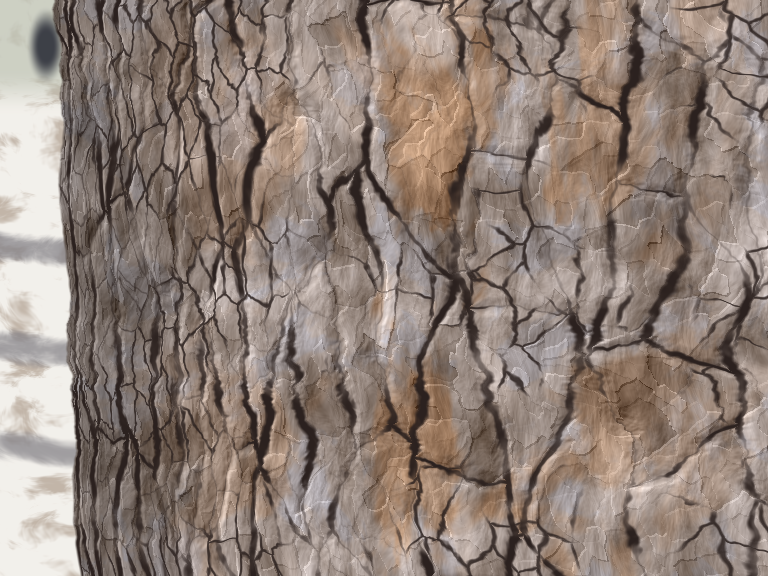
This texture is drawn by a Shadertoy shader. Its source:

```glsl
// Weathered tree bark with a strip of sunlit ground beside the trunk.
// Three sizes of cellular plates, bent by layered sines, give cracks and flakes;
// the plates narrow toward the trunk's left edge and are lit by a height difference.

vec2 hash2(vec2 p) {
    vec3 q = fract(p.xyx * vec3(.1031, .1030, .0973));
    q += dot(q, q.yzx + 33.33);
    return fract((q.xx + q.yz) * q.zy);
}

// Layered, turned and folded sines, roughly -0.8 to 0.8
float waves(vec2 p) {
    float sum = 0., amp = .5;
    for (int i = 0; i < 6; i++) {
        p = mat2(1.4, 1.1, -1.1, 1.4) * p + .7 * sin(p.yx) + 1.7;
        sum += amp * sin(p.x) * cos(p.y);
        amp *= .62;
    }
    return sum;
}

// Cellular plates: distance to the border, plate id, sideways part of the border normal
vec3 plates(vec2 p, vec2 scale) {
    p *= scale;
    vec2 cell = floor(p), home = vec2(0), toHome = vec2(0);
    float best = 9.;
    for (int j = -1; j <= 1; j++)
    for (int i = -1; i <= 1; i++) {
        vec2 g = cell + vec2(i, j), r = g + hash2(g) - p;
        if (dot(r, r) < best) { best = dot(r, r); home = g; toHome = r; }
    }
    vec2 border = vec2(9., 0.);
    for (int j = -2; j <= 2; j++)
    for (int i = -2; i <= 2; i++) {
        vec2 g = home + vec2(i, j), r = g + hash2(g) - p, gap = r - toHome;
        if (dot(gap, gap) < 1e-4) continue;
        vec2 n = normalize(gap);
        float d = dot(.5 * (toHome + r), n) / length(n * scale);
        if (d < border.x) border = vec2(d, abs(normalize(n * scale).x));
    }
    return vec3(border.x, hash2(home + 7.).x, border.y);
}

float trunkEdge(float y) {
    return .14 - .045 * y + .012 * waves(vec2(3., y * 9.));
}

// Height, crack darkness and surface tone of the bark
vec3 bark(vec2 p) {
    float inside = max(p.x - trunkEdge(p.y), 0.), left = exp(-3. * inside);
    vec2 q = vec2(1.6 * sqrt(inside + .03), p.y);
    q += .022 * vec2(waves(q * 9.), waves(q * 9. + 9.));
    vec3 plate = plates(q, vec2(9., 3.2));
    vec3 scale = plates(q + .3, vec2(17., 11.));
    vec3 flake = plates(q + .7, vec2(34., 22.));

    // Wide upright fissures, thin cross cracks
    float gape = smoothstep(-.35, .35, waves(p * 7. + 3.));
    float width = (.0015 + .0075 * plate.z * plate.z) * gape * (1. + left);
    float crack = 1. - smoothstep(.4 * width, width + .003, plate.x);
    crack *= mix(.25, 1., gape);
    float fine = clamp(smoothstep(0., .4, waves(p * 5. + 20.)) + .6 * left, 0., 1.);
    float fineWidth = .001 + .003 * scale.z * fine;
    crack = max(crack, .85 * fine * (1. - smoothstep(.3 * fineWidth, fineWidth + .002, scale.x)));
    crack = max(crack, .38 * gape * exp(-plate.x / .008));

    float grain = waves(p * vec2(42., 19.));
    float height = .5 * smoothstep(0., .02, plate.x) + .2 * scale.y + .22 * flake.y + .16 * grain;
    float tone = .5 + .5 * waves(p * vec2(9., 6.)) + .4 * (scale.y - .5)
               + .25 * (flake.y - .5) + .35 * grain;
    return vec3(height, crack, tone);
}

// Out-of-focus ground with shadow bands and a dim shape near the top
vec3 background(vec2 p) {
    float blotch = waves(p * vec2(14., 26.));
    vec3 col = mix(vec3(.95, .94, .92), vec3(.76, .71, .66), smoothstep(0., .7, blotch));
    float band = smoothstep(.45, 1., sin(p.y * 36. - .28 + 4. * p.x) + .3 * blotch);
    band *= smoothstep(.1, .2, p.y) * smoothstep(.72, .62, p.y);
    col = mix(col, vec3(.52, .51, .53), .75 * band);
    col = mix(col, vec3(.74, .76, .70), .7 * smoothstep(.8, .88, p.y));
    float shape = length((p - vec2(.08, .92)) * vec2(1., .5));
    return mix(col, vec3(.24, .25, .28), smoothstep(.035, .012, shape));
}

void mainImage(out vec4 fragColor, in vec2 fragCoord) {
    vec2 p = fragCoord / iResolution.y;
    float inside = p.x - trunkEdge(p.y);
    vec3 surface = bark(p);
    float light = surface.x - bark(p + vec2(-.0025, .003)).x;

    // Grey-brown wood, ochre areas, pale bare wood and cool lichen
    vec3 col = mix(vec3(.45, .385, .34), vec3(.76, .71, .69), surface.z);
    float ochre = smoothstep(.02, .35, waves(p * vec2(6., 3.5) + 2.));
    ochre *= exp(-pow((p.x - .8) * 2.4, 2.));
    col *= mix(vec3(1), vec3(1.02, .85, .67), .85 * ochre);
    float pale = smoothstep(.28, .6, waves(p * vec2(4., 3.) + 5.));
    col = mix(col, col * .35 + vec3(.58, .53, .50), .75 * pale);
    col *= mix(vec3(1), vec3(.98, 1.02, 1.08), smoothstep(.1, .4, waves(p * 11. + 30.)));

    // Relief, shade toward the edge, dark fissures
    col += .7 * clamp(light, -.3, .3);
    col *= mix(.72, 1., smoothstep(0., .3, inside));
    col = mix(col, vec3(.17, .13, .12), surface.y);

    float soft = max(.003, 1. / iResolution.y);
    col = mix(background(p), col, smoothstep(-soft, soft, inside));
    fragColor = vec4(clamp(col, 0., 1.), 1.);
}
```
